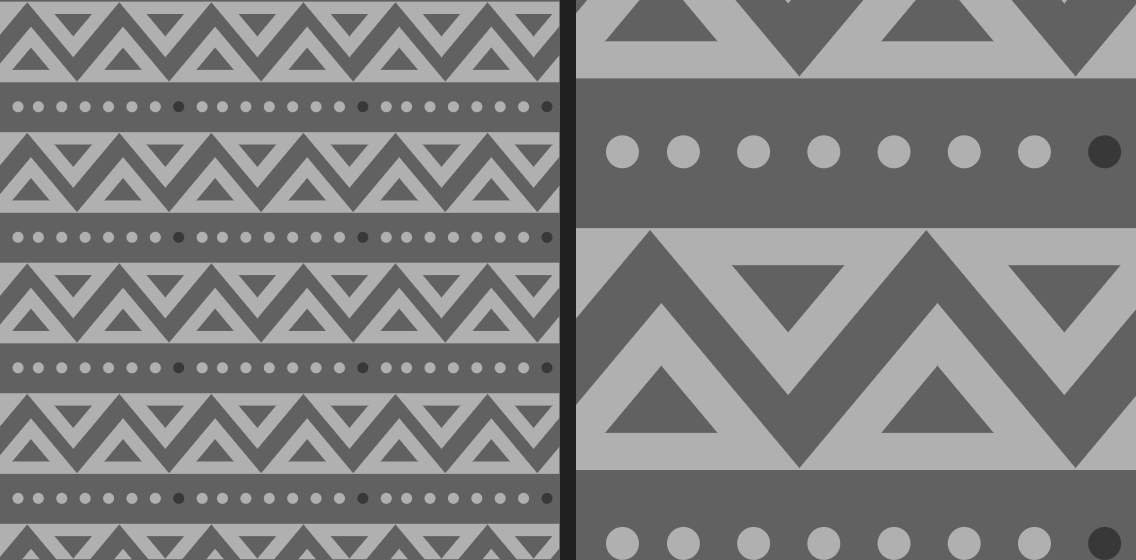
Left: the whole. Right: its middle third, enlarged.
Write a Shadertoy shader that draws this pattern.

```glsl
// Flat grey tribal stripes: light bands cut by a dark zigzag alternate with rows of dots.
// Each band is two rows of wedges with inset triangles, one being the other turned
// half round; each dot row repeats seven light dots and a dark one.

// Repeats, in canvas heights
const float ROW_PERIOD = 0.2331;
const float ZIG_PERIOD = 0.1644;
const float DOT_PERIOD = 2.0 * ZIG_PERIOD;

// Zigzag band, measured from its centre line
const float BAND_Y = 0.4589;
const float BAND_HALF = 0.0720;
const float UP_X = 0.3841;
const float DOWN_X = 0.4596;
const float SLOPE = 1.195;
const float WEDGE_TIP = 0.0274;
const float INSET_TIP = -0.0099;
const float INSET_BASE = -0.0499;

// Dot row
const int DOT_COUNT = 8;
const vec2 DOT_ORIGIN = vec2(0.6480, 0.3432);
const float DOT_RADIUS = 0.0098;
const float GAP_TRIM = 0.0055;
const float DOT_STEP = (DOT_PERIOD + GAP_TRIM) / float(DOT_COUNT);

// Thin trim on the right and bottom edges
const float TRIM = 0.0013;

const vec3 DARK = vec3(0.38);
const vec3 LIGHT = vec3(0.69);
const vec3 ACCENT = vec3(0.22);

// Wraps x into a period centred on zero
float repeatCentred(float x, float period) {
    return x - period * floor(x / period + 0.5);
}

// Smoothed inside of a signed distance
float coverage(float d) {
    return clamp(0.5 - d * iResolution.y, 0.0, 1.0);
}

// Signed distance to an endless wedge pointing up
float wedge(vec2 p, float tip) {
    return (abs(p.x) * SLOPE + p.y - tip) / sqrt(1.0 + SLOPE * SLOPE);
}

// Light wedge with its dark inset triangle removed
float hollowWedge(vec2 p) {
    float inset = max(wedge(p, INSET_TIP), INSET_BASE - p.y);
    return max(wedge(p, WEDGE_TIP), -inset);
}

// Light parts of the zigzag bands
float zigzagBand(vec2 p) {
    float y = repeatCentred(p.y - BAND_Y, ROW_PERIOD);
    float up = hollowWedge(vec2(repeatCentred(p.x - UP_X, ZIG_PERIOD), y));
    float down = hollowWedge(vec2(repeatCentred(p.x - DOWN_X, ZIG_PERIOD), -y));
    return max(min(up, down), abs(y) - BAND_HALF);
}

// Paints the dot rows; the gap after the second dot's predecessor is shortened
vec3 paintDots(vec3 colour, vec2 p) {
    vec2 q = p - DOT_ORIGIN;
    q.y = repeatCentred(q.y, ROW_PERIOD);
    for (int i = 0; i < DOT_COUNT; i++) {
        float x = float(i) * DOT_STEP - (i > 1 ? GAP_TRIM : 0.0);
        vec2 offset = vec2(repeatCentred(q.x - x, DOT_PERIOD), q.y);
        vec3 ink = i == 0 ? ACCENT : LIGHT;
        colour = mix(colour, ink, coverage(length(offset) - DOT_RADIUS));
    }
    return colour;
}

void mainImage(out vec4 fragColor, in vec2 fragCoord) {
    vec2 p = fragCoord / iResolution.y;
    vec3 colour = mix(DARK, LIGHT, coverage(zigzagBand(p)));
    colour = paintDots(colour, p);

    // Edge trim
    float edge = min(p.y, iResolution.x / iResolution.y - p.x);
    colour = mix(colour, DARK, coverage(edge - TRIM));
    fragColor = vec4(colour, 1.0);
}
```
